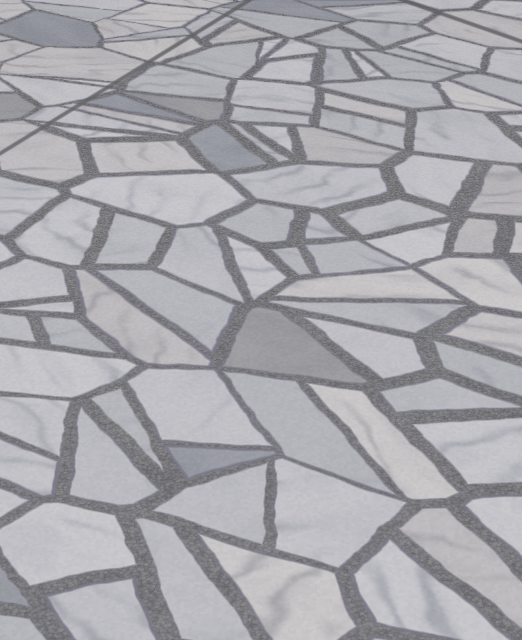
A Shadertoy shader for this texture:

```glsl
// Crazy paving of pale veined marble slabs in grey mortar, receding in perspective.

const float HORIZON = 1.75;
const vec3 MARBLE_LIGHT = vec3(0.775, 0.775, 0.795);
const vec3 MARBLE_SHADE = vec3(0.700, 0.700, 0.728);
const vec3 MARBLE_VEIN = vec3(0.570, 0.575, 0.615);
const vec3 SLATE = vec3(0.570, 0.580, 0.615);
const vec3 MORTAR_DARK = vec3(0.405, 0.405, 0.420);
const vec3 MORTAR_LIGHT = vec3(0.535, 0.532, 0.545);
const vec3 MORTAR_RIM = vec3(0.490, 0.480, 0.540);

struct Slab {
    float edge;   // distance to the nearest joint centre
    vec2 id;      // unique seed of the slab
    vec2 local;   // position relative to the slab's cell point
};

vec2 hash2(vec2 p) {
    vec2 q = vec2(dot(p, vec2(127.1, 311.7)), dot(p, vec2(269.5, 183.3)));
    return fract(sin(q) * 43758.5);
}

mat2 rotation(float a) {
    float c = cos(a), s = sin(a);
    return mat2(c, s, -s, c);
}

// Layered sines, each octave turned and bent by the last; about -1 to 1.
float layeredSines(vec2 p) {
    float sum = 0.0, amp = 0.5;
    for (int i = 0; i < 4; i++) {
        p = rotation(0.9) * p * 1.7 + 1.3;
        p += 0.6 * sin(p.yx * 1.1);
        sum += amp * sin(p.x) * cos(p.y * 0.8);
        amp *= 0.62;
    }
    return sum;
}

// Cellular noise: x is the distance to the nearest grain, y its random tone.
vec2 grains(vec2 p) {
    vec2 cell = floor(p), nearest = vec2(8.0, 0.0);
    for (int j = -1; j <= 1; j++)
    for (int i = -1; i <= 1; i++) {
        vec2 c = cell + vec2(i, j), h = hash2(c);
        float d = length(c + h - p);
        if (d < nearest.x) nearest = vec2(d, fract(h.x * 17.0 + h.y * 5.0));
    }
    return nearest;
}

// Voronoi cells with exact borders, most of them split by a straight cut.
Slab findSlab(vec2 p) {
    vec2 cell = floor(p), home = cell, toHome = vec2(8.0);
    for (int j = -1; j <= 1; j++)
    for (int i = -1; i <= 1; i++) {
        vec2 c = cell + vec2(i, j), r = c + hash2(c) - p;
        if (dot(r, r) < dot(toHome, toHome)) { toHome = r; home = c; }
    }
    float edge = 8.0;
    for (int j = -2; j <= 2; j++)
    for (int i = -2; i <= 2; i++) {
        vec2 c = home + vec2(i, j), r = c + hash2(c) - p, across = r - toHome;
        if (dot(across, across) > 0.0001)
            edge = min(edge, dot(0.5 * (r + toHome), normalize(across)));
    }
    vec2 h = hash2(home + 31.7);
    float cut = (rotation(h.x * 6.28) * toHome).x + 0.2 * (h.y - 0.5);
    vec2 id = home;
    if (h.y < 0.8) {
        edge = min(edge, abs(cut));
        id += 0.37 * step(0.0, cut);
    }
    return Slab(edge, id, -toHome);
}

float segmentDistance(vec2 p, vec2 a, vec2 b) {
    vec2 ab = b - a;
    return length(p - a - ab * clamp(dot(p - a, ab) / dot(ab, ab), 0.0, 1.0));
}

vec3 marble(Slab slab, vec2 ground) {
    vec2 h = hash2(slab.id + 5.3), k = hash2(slab.id + 71.9);
    vec2 q = rotation(h.x * 3.14) * slab.local * vec2(1.0, 1.2) + k * 20.0;
    float cloud = layeredSines(q * 2.0);
    float streak = 0.5 + 0.5 * sin(q.y * 17.0 + 3.0 * cloud + 2.0 * sin(q.x * 2.5));
    float vein = pow(streak, 5.0) * smoothstep(-0.3, 0.6, layeredSines(q * 1.3 + 9.0));
    vec3 col = mix(MARBLE_SHADE, MARBLE_LIGHT, smoothstep(-0.1, 0.9, h.y + 0.35 * cloud));
    col = mix(col, MARBLE_VEIN, 0.55 * vein + 0.12 * smoothstep(0.1, 0.7, cloud));
    col = mix(col, SLATE + 0.03 * cloud, 0.85 * step(0.93, k.x));
    col += vec3(0.012, 0.004, -0.012) * step(0.75, k.y);
    return col + 0.025 * (grains(ground * 30.0).y - 0.5);
}

vec3 mortar(vec2 ground, float rim) {
    vec2 g = grains(ground * 32.0);
    float tone = 0.6 * g.y + 0.4 * smoothstep(0.75, 0.15, g.x);
    tone += 0.2 * layeredSines(ground * 2.0);
    return mix(mix(MORTAR_DARK, MORTAR_LIGHT, tone), MORTAR_RIM, rim);
}

void mainImage(out vec4 fragColor, in vec2 fragCoord) {
    vec2 uv = fragCoord / iResolution.y;
    float depth = 1.0 / (HORIZON - uv.y);
    vec2 ground = vec2((uv.x - 0.4) * 8.5, 20.0) * depth;

    // Slabs lie along a slanted direction with slightly broken edges.
    vec2 laid = rotation(0.5) * ground * vec2(0.62, 0.85);
    laid += 0.022 * vec2(layeredSines(laid * 4.0), layeredSines(laid * 4.0 + 7.0));
    Slab slab = findSlab(laid);

    // The long seam; paving beyond it has tighter joints.
    vec2 seamA = vec2(0.0, 0.76), seamB = vec2(0.39, 1.0);
    vec2 along = normalize(seamB - seamA);
    float beyond = step(0.0, dot(uv - seamA, vec2(-along.y, along.x)));
    float gap = mix(0.022, 0.085, hash2(slab.id + 13.1).x) * mix(1.0, 0.55, beyond);
    gap += 0.012 * layeredSines(laid * 1.5);

    // Edge softness follows the screen-space slope of the joint distance.
    float slope = fwidth(slab.edge) * iResolution.y;
    float soft = clamp(slope * max(0.0018, 0.8 / iResolution.y), 0.004, 0.06);
    float cover = smoothstep(-soft, soft, slab.edge - gap);
    float rim = smoothstep(0.035, 0.01, gap - slab.edge) * hash2(slab.id + 3.7).y;
    vec3 col = mix(mortar(ground, rim), marble(slab, ground), cover);

    // Thin straight seams in the far paving.
    float seam = segmentDistance(uv, seamA, seamB);
    seam = min(seam, segmentDistance(uv, vec2(0.60, 1.01), vec2(0.83, 0.93)));
    col = mix(col, MORTAR_DARK, 0.85 * smoothstep(0.005, 0.001, seam));
    col -= 0.025 * smoothstep(0.7, 1.0, uv.y);

    fragColor = vec4(col, 1.0);
}
```
